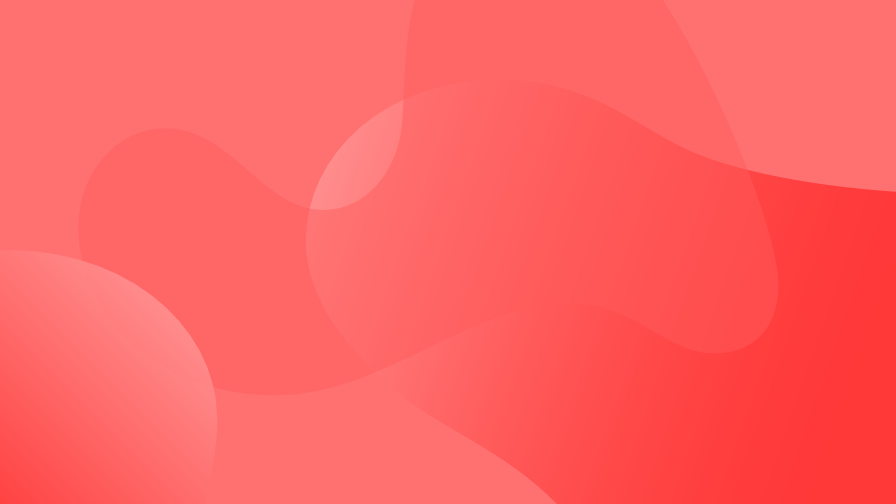
Reproduce this background procedurally as a WebGL 2 fragment shader.

```glsl
#version 300 es
precision highp float;

uniform vec2 u_resolution;
out vec4 outColor;

#define CANVAS_HEIGHT 9.0
#define CURVE_STEPS 16
#define BASE_COLOR vec3(1.0, 0.44, 0.44)
#define VEIL_COLOR vec3(1.0, 0.355, 0.355)
#define VEIL_OPACITY 0.47
#define GLOW_COLOR vec3(1.0, 0.57, 0.57)
#define DEEP_COLOR vec3(1.0, 0.22, 0.22)
#define WAVE_FALLOFF 1.6
#define CORNER_OPACITY 0.82

// Path state: sample point, pen, start, squared distance and inside sign
vec2 samplePoint, pen, pathStart;
float nearest, side;

void moveTo(vec2 p) {
    pen = pathStart = p;
    nearest = 1e6;
    side = 1.0;
}

void lineTo(vec2 end) {
    vec2 edge = end - pen;
    vec2 rel = samplePoint - pen;
    vec2 gap = rel - edge * clamp(dot(rel, edge) / dot(edge, edge), 0.0, 1.0);
    nearest = min(nearest, dot(gap, gap));
    // Even-odd rule: flip the sign at each crossing to the right
    if ((pen.y > samplePoint.y) != (end.y > samplePoint.y)
        && rel.x < edge.x * rel.y / edge.y) side = -side;
    pen = end;
}

void curveTo(vec2 c1, vec2 c2, vec2 end) {
    vec2 start = pen;
    for (int i = 1; i <= CURVE_STEPS; i++) {
        float t = float(i) / float(CURVE_STEPS);
        float s = 1.0 - t;
        lineTo(s * s * s * start + 3.0 * s * t * (s * c1 + t * c2) + t * t * t * end);
    }
}

// Closes the path and returns its antialiased coverage
float fillPath() {
    lineTo(pathStart);
    float pixel = CANVAS_HEIGHT / u_resolution.y;
    return clamp(0.5 - side * sqrt(nearest) / pixel, 0.0, 1.0);
}

// Position along the axis from a to b, from 0 to 1
float ramp(vec2 p, vec2 a, vec2 b) {
    vec2 axis = b - a;
    return clamp(dot(p - a, axis) / dot(axis, axis), 0.0, 1.0);
}

// Large swell running off the right and lower edges
float waveShape() {
    moveTo(vec2(16.25, 5.56));
    curveTo(vec2(15.0, 5.63), vec2(13.54, 5.83), vec2(12.5, 6.23));
    curveTo(vec2(11.46, 6.63), vec2(10.63, 7.58), vec2(8.92, 7.58));
    curveTo(vec2(6.88, 7.58), vec2(5.46, 6.25), vec2(5.46, 4.69));
    curveTo(vec2(5.46, 3.69), vec2(6.21, 2.69), vec2(7.19, 1.92));
    curveTo(vec2(8.08, 1.23), vec2(9.17, 0.88), vec2(10.1, -0.17));
    lineTo(vec2(40.0, -0.17));
    lineTo(vec2(40.0, 5.5));
    return fillPath();
}

// Winding translucent blob hanging from the upper edge
float veilShape() {
    moveTo(vec2(7.46, 9.21));
    curveTo(vec2(7.23, 8.42), vec2(7.23, 7.75), vec2(7.19, 6.92));
    curveTo(vec2(7.15, 5.98), vec2(6.56, 5.25), vec2(5.77, 5.25));
    curveTo(vec2(4.69, 5.25), vec2(4.13, 6.71), vec2(2.96, 6.71));
    curveTo(vec2(2.08, 6.71), vec2(1.4, 5.92), vec2(1.4, 4.94));
    curveTo(vec2(1.4, 3.27), vec2(2.92, 1.94), vec2(4.9, 1.94));
    curveTo(vec2(6.88, 1.94), vec2(8.33, 3.58), vec2(10.21, 3.58));
    curveTo(vec2(11.35, 3.58), vec2(11.88, 2.69), vec2(12.75, 2.69));
    curveTo(vec2(13.44, 2.69), vec2(13.9, 3.13), vec2(13.9, 3.9));
    curveTo(vec2(13.9, 4.94), vec2(12.67, 7.85), vec2(11.69, 9.21));
    return fillPath();
}

// Rounded mass in the lower left corner
float cornerShape() {
    moveTo(vec2(-0.21, 4.52));
    curveTo(vec2(2.08, 4.69), vec2(3.88, 3.27), vec2(3.88, 1.5));
    curveTo(vec2(3.88, 0.98), vec2(3.75, 0.46), vec2(3.63, -0.17));
    lineTo(vec2(-0.21, -0.17));
    return fillPath();
}

void main() {
    samplePoint = gl_FragCoord.xy / u_resolution.y * CANVAS_HEIGHT;

    float waveFade = 1.0 - ramp(samplePoint, vec2(5.41, 6.0), vec2(15.62, 2.43));
    vec3 waveColor = mix(DEEP_COLOR, GLOW_COLOR, pow(waveFade, WAVE_FALLOFF));
    float cornerFade = ramp(samplePoint, vec2(0.0), vec2(3.15));
    vec3 cornerColor = mix(DEEP_COLOR, GLOW_COLOR, cornerFade);

    // Layers from back to front
    vec3 color = mix(BASE_COLOR, waveColor, waveShape());
    color = mix(color, VEIL_COLOR, VEIL_OPACITY * veilShape());
    color = mix(color, cornerColor, CORNER_OPACITY * cornerShape());
    outColor = vec4(color, 1.0);
}
```
